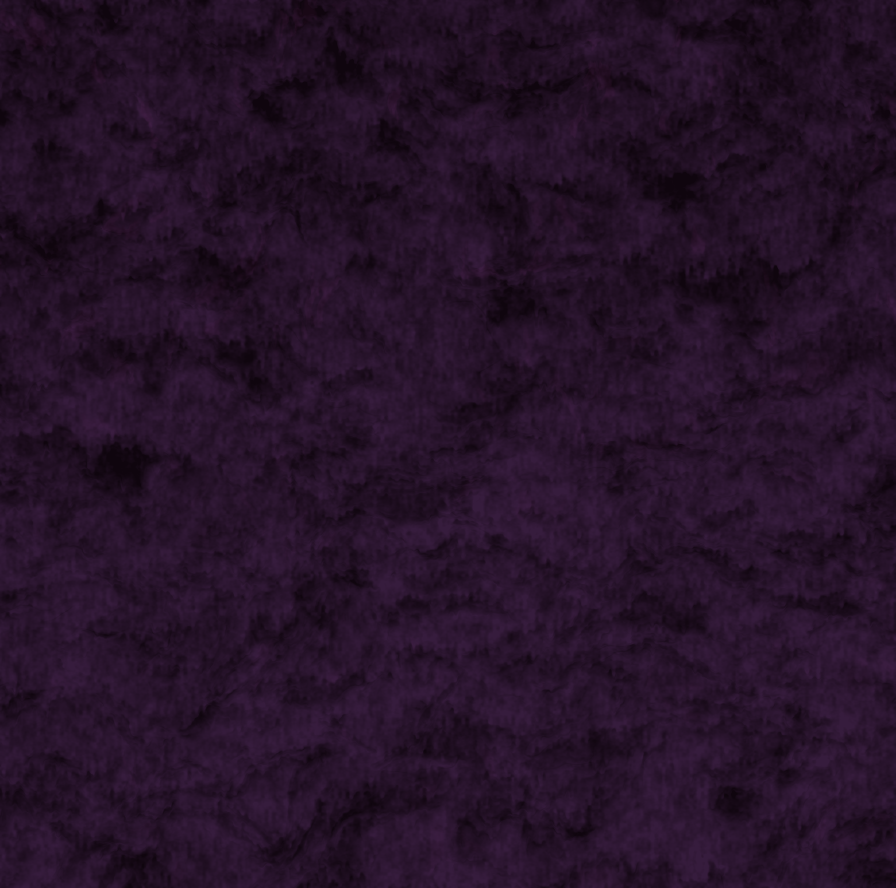
Give the GLSL for this texture, as a Shadertoy shader.

```glsl
// Dark plum crushed velvet: small ragged blotches, slanted strokes, soft mottling and fine upright pile.

const vec3 SHADOW = vec3(0.090, 0.038, 0.092);   // crushed pile
const vec3 SHEEN = vec3(0.180, 0.090, 0.200);    // pile facing the light
const vec3 GLINT = vec3(0.040, 0.012, 0.034);    // pinkish light on raised folds
const float BASE_TONE = 0.84;
const float LIGHT_FALL = 0.36;                   // darkening towards the top
const float BLOTCH_DEPTH = 0.62;
const float STROKE_DEPTH = 0.42;
const float MOTTLE_DEPTH = 0.95;
const float SPECKLE_DEPTH = 0.95;
const float CREASE_DEPTH = 0.16;
const float PILE_DEPTH = 0.75;
const vec2 BLOTCH_SCALE = vec2(17.0, 29.0);
const vec2 STROKE_SCALE = vec2(14.0, 36.0);
const vec2 MOTTLE_SCALE = vec2(13.0, 19.0);
const vec2 SPECKLE_SCALE = vec2(52.0, 64.0);
const vec2 CREASE_SCALE = vec2(8.0, 12.0);
const vec2 PILE_SCALE = vec2(230.0, 85.0);
const float PILE_COMB = 0.011;                   // ragged upright blotch edges
const float WARP = 0.12;

float hash(vec2 cell) {
    vec3 p = fract(cell.xyx * vec3(0.1031, 0.1030, 0.0973));
    p += dot(p, p.yzx + 33.33);
    return fract((p.x + p.y) * p.z);
}

float noise(vec2 p) {
    vec2 cell = floor(p);
    vec2 f = fract(p);
    f = f * f * f * (f * (f * 6.0 - 15.0) + 10.0);
    float low = mix(hash(cell), hash(cell + vec2(1.0, 0.0)), f.x);
    float high = mix(hash(cell + vec2(0.0, 1.0)), hash(cell + 1.0), f.x);
    return mix(low, high, f.y);
}

// Layered noise, each octave turned to hide the grid
float fbm(vec2 p) {
    const mat2 TURN = mat2(0.8, 0.6, -0.6, 0.8);
    float sum = 0.0, total = 0.0, amp = 1.0;
    for (int i = 0; i < 4; i++) {
        sum += amp * noise(p);
        total += amp;
        amp *= 0.62;
        p = TURN * p * 2.03 + 17.3;
    }
    return sum / total;
}

vec2 rotate(vec2 p, float angle) {
    float c = cos(angle), s = sin(angle);
    return vec2(c * p.x + s * p.y, c * p.y - s * p.x);
}

void mainImage(out vec4 fragColor, in vec2 fragCoord) {
    vec2 uv = fragCoord / iResolution.y;
    float height = uv.y;
    float lower = 1.0 - smoothstep(0.1, 0.6, height);

    // Slow drift of the cloth, leaning diagonal near the bottom
    vec2 drift = vec2(fbm(uv * 5.0 + 31.0), fbm(uv * 5.0 + 73.0)) - 0.5;
    vec2 cloth = uv + WARP * drift;
    cloth.y -= 0.20 * uv.x * lower;

    // Upright fibres
    float pile = 0.6 * noise(uv * PILE_SCALE + 11.0)
               + 0.4 * noise(uv * PILE_SCALE.x * 1.1 + 57.0) - 0.5;
    vec2 combed = cloth + vec2(0.0, PILE_COMB * pile);

    // Crushed patches gathered in loose clusters
    float cluster = 0.14 * (noise(cloth * vec2(5.0, 8.0) + 7.0) - 0.5);
    float blotch = smoothstep(0.47, 0.77, fbm(combed * BLOTCH_SCALE + 5.0) + cluster);

    // Slanted strokes, rising in the lower part and falling elsewhere
    vec2 rising = rotate(combed, 0.75) * STROKE_SCALE;
    vec2 falling = rotate(combed, -0.50) * STROKE_SCALE;
    float stroke = smoothstep(0.55, 0.77, fbm(rising + 151.0)) * mix(0.5, 1.0, lower);
    stroke = max(stroke, smoothstep(0.57, 0.78, fbm(falling + 211.0)));

    // Mottling and small flecks
    float mottle = fbm(combed * MOTTLE_SCALE + 91.0) - 0.5;
    float speckle = fbm(uv * SPECKLE_SCALE + 67.0) - 0.5;

    // Broken thin creases
    float ridge = abs(fbm(cloth * CREASE_SCALE + 43.0) - 0.5);
    float broken = smoothstep(0.50, 0.75, noise(uv * 15.0 + 3.0));
    float crease = (1.0 - smoothstep(0.0, 0.03, ridge)) * broken;

    // Sparse raised folds, mostly in the upper part
    float fold = smoothstep(0.68, 0.82, fbm(combed * vec2(34.0, 21.0) + 131.0));
    fold *= 0.4 + 0.6 * smoothstep(0.4, 0.9, height);

    // Light and tone
    float light = 1.0 - smoothstep(0.35, 1.05, height);
    float side = (uv.x - 0.5) * (uv.x - 0.5);
    float tone = BASE_TONE + LIGHT_FALL * (light - 0.7) - 0.25 * side;
    tone += MOTTLE_DEPTH * mottle + SPECKLE_DEPTH * speckle + PILE_DEPTH * pile;
    tone -= BLOTCH_DEPTH * blotch + STROKE_DEPTH * stroke + CREASE_DEPTH * crease;

    vec3 color = mix(SHADOW, SHEEN, clamp(tone, -0.35, 1.35)) + GLINT * fold;
    fragColor = vec4(color, 1.0);
}
```
